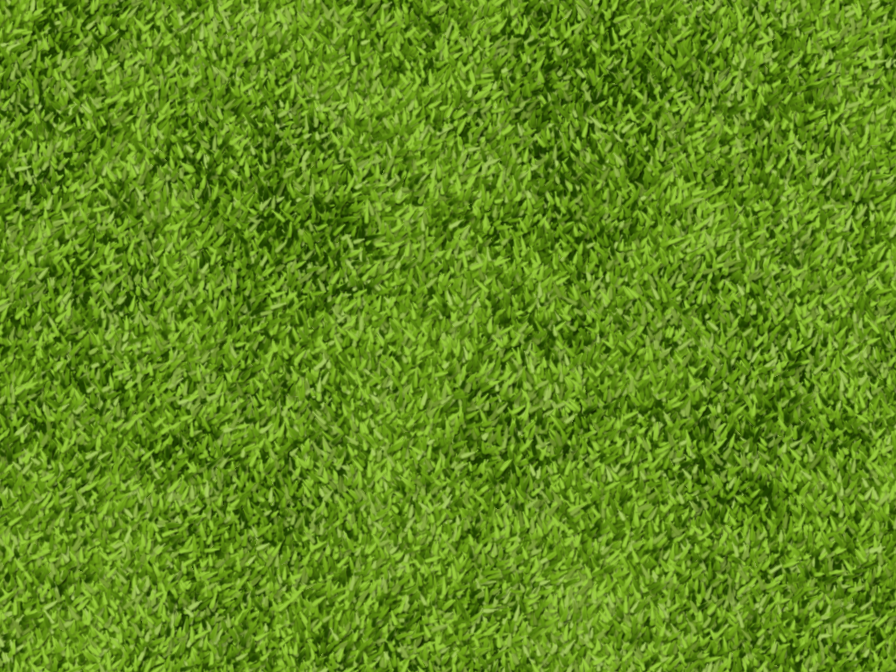
Write a WebGL 2 fragment shader that draws this texture.

```glsl
#version 300 es
precision highp float;
// Sunlit lawn seen from above: layered short grass blades with shadows and soft patches.

#define ROWS 62.0          // blade cells per canvas height
#define LAYERS 6           // stacked blade layers
#define HALF_LENGTH 0.76   // longest blade half length, in cells
#define HALF_WIDTH 0.18    // blade half width, in cells
#define SOFTNESS 0.09      // extra edge blur, in cells
#define LEAN 0.22          // mean tilt to the right, radians
#define SPREAD 1.05        // random tilt either way, radians
#define SHADOW 0.18        // darkening beside each blade
#define TONE_MEAN 0.64     // average blade brightness
#define TONE_RANGE 1.20    // brightness variation between blades
#define PATCHINESS 0.30    // brightness variation over the lawn
#define DRY_SHARE 0.19     // share of pale, dry blades

uniform vec2 u_resolution;
out vec4 fragColor;

// Three random values in 0..1 from an integer lattice point
vec3 hash3(ivec3 p) {
    uvec3 v = uvec3(p) * 1664525u + 1013904223u;
    v.x += v.y * v.z; v.y += v.z * v.x; v.z += v.x * v.y;
    v ^= v >> 16u;
    v.x += v.y * v.z; v.y += v.z * v.x; v.z += v.x * v.y;
    return vec3(v >> 8u) / 16777216.0;
}

float cornerSlope(ivec2 corner, vec2 offset) {
    float a = 6.2832 * hash3(ivec3(corner, 97)).x;
    return dot(vec2(cos(a), sin(a)), offset);
}

float gradientNoise(vec2 p) {
    ivec2 i = ivec2(floor(p));
    vec2 f = fract(p);
    vec2 w = f * f * f * (f * (f * 6.0 - 15.0) + 10.0);
    float low = mix(cornerSlope(i, f), cornerSlope(i + ivec2(1, 0), f - vec2(1, 0)), w.x);
    float high = mix(cornerSlope(i + ivec2(0, 1), f - vec2(0, 1)),
                     cornerSlope(i + ivec2(1, 1), f - vec2(1, 1)), w.x);
    return mix(low, high, w.y);
}

// Greens from deep shade to sunlit tip
vec3 grassColor(float tone) {
    vec3 c = mix(vec3(0.13, 0.27, 0.0), vec3(0.29, 0.46, 0.04), smoothstep(0.0, 0.22, tone));
    c = mix(c, vec3(0.37, 0.56, 0.07), smoothstep(0.20, 0.44, tone));
    c = mix(c, vec3(0.45, 0.65, 0.10), smoothstep(0.42, 0.68, tone));
    return mix(c, vec3(0.60, 0.80, 0.24), smoothstep(0.66, 1.08, tone));
}

// Signed distance to a blade along +y, narrowing to its tip
float bladeDistance(vec2 p, float halfLength) {
    float along = clamp(p.y, -halfLength, halfLength);
    float taper = mix(1.0, 0.4, smoothstep(-0.2, 1.0, along / halfLength));
    return length(p - vec2(0.0, along)) - HALF_WIDTH * taper;
}

void main() {
    vec2 uv = gl_FragCoord.xy / u_resolution.y;
    float pixel = ROWS / u_resolution.y;
    float soft = 0.6 * pixel + SOFTNESS;

    // Broad variation of light, growth direction and dryness
    float patchTone = gradientNoise(uv * 4.0) + 0.9 * gradientNoise(uv * 13.0 + 31.0);
    float bend = gradientNoise(uv * 5.0 + 57.0);
    float dryness = gradientNoise(uv * 7.0 + 83.0);

    vec3 color = grassColor(0.12 + PATCHINESS * patchTone);

    for (int layer = 0; layer < LAYERS; layer++) {
        float height = float(layer) / float(LAYERS - 1);
        vec2 p = uv * ROWS + vec2(0.37, 0.61) * float(layer);
        ivec2 home = ivec2(floor(p));

        for (int k = 0; k < 9; k++) {
            ivec2 cell = home + ivec2(k % 3, k / 3) - 1;
            vec3 place = hash3(ivec3(cell, layer));
            vec3 look = hash3(ivec3(cell, layer + 40));

            // Blade frame: y runs from root to tip
            float tilt = LEAN + SPREAD * (2.0 * place.z - 1.0) + 0.8 * bend;
            vec2 tipward = vec2(sin(tilt), cos(tilt));
            vec2 side = vec2(tipward.y, -tipward.x);
            vec2 d = p - vec2(cell) - place.xy;
            float halfLength = HALF_LENGTH * mix(0.4, 1.0, look.x) - HALF_WIDTH * 0.4;

            // Shadow falls to the lower right of the blade
            vec2 shadowPos = d - vec2(0.14, -0.13);
            vec2 s = vec2(dot(shadowPos, side), dot(shadowPos, tipward));
            color *= 1.0 - SHADOW * (1.0 - smoothstep(-0.14, 0.18, bladeDistance(s, halfLength)));

            // Blade body, lighter toward the tip
            vec2 q = vec2(dot(d, side), dot(d, tipward));
            float body = 1.0 - smoothstep(-soft, soft, bladeDistance(q, halfLength));
            float tone = TONE_MEAN + TONE_RANGE * (look.y - 0.5) + 0.14 * q.y / halfLength
                       + PATCHINESS * patchTone + 0.12 * (height - 0.7);
            vec3 blade = grassColor(tone);
            float dry = step(look.z, DRY_SHARE * (1.0 + 1.2 * dryness));
            vec3 straw = mix(vec3(0.47, 0.59, 0.20), vec3(0.68, 0.81, 0.42), look.y);
            color = mix(color, mix(blade, straw, 0.85 * dry), body);
        }
    }
    fragColor = vec4(clamp(color, 0.0, 1.0), 1.0);
}
```
